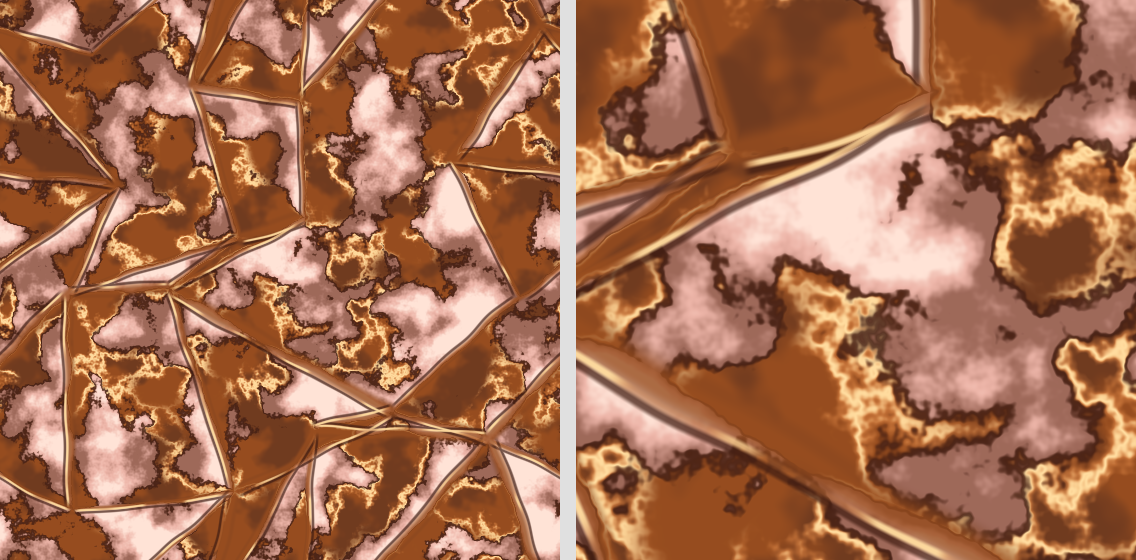
Left: the whole. Right: its middle third, enlarged.
This texture is drawn by a three.js fragment shader. Its source:

```glsl
// Crumpled rose and copper foil: torn brown patches, bright rims and star-shaped creases, tiling.
varying vec2 vUv;

const float CREASE_CELLS = 4.0;

vec2 hash2(vec2 p) {
  vec3 q = fract(p.xyx * vec3(0.1031, 0.1030, 0.0973));
  q += dot(q, q.yzx + 33.33);
  return fract((q.xx + q.yz) * q.zy);
}

float cornerGradient(vec2 cell, vec2 offset, float repeats, float seed) {
  float angle = 6.2832 * hash2(mod(cell, repeats) + seed).x;
  return dot(vec2(cos(angle), sin(angle)), offset);
}

// Gradient noise that wraps after a whole number of repeats
float noise(vec2 uv, float repeats, float seed) {
  vec2 p = uv * repeats;
  vec2 i = floor(p);
  vec2 f = p - i;
  vec2 u = f * f * f * (f * (f * 6.0 - 15.0) + 10.0);
  vec2 e = vec2(1.0, 0.0);
  float low = mix(cornerGradient(i, f, repeats, seed),
                  cornerGradient(i + e, f - e, repeats, seed), u.x);
  float high = mix(cornerGradient(i + e.yx, f - e.yx, repeats, seed),
                   cornerGradient(i + 1.0, f - 1.0, repeats, seed), u.x);
  return mix(low, high, u.y);
}

float fbm(vec2 uv, float repeats, float seed) {
  float sum = 0.0;
  float amplitude = 1.0;
  for (int i = 0; i < 4; i++) {
    sum += amplitude * noise(uv, repeats, seed);
    repeats *= 2.0;
    amplitude *= 0.5;
    seed += 19.0;
  }
  return sum;
}

vec2 meshNode(vec2 cell) {
  return cell + 0.05 + 0.9 * hash2(mod(cell, CREASE_CELLS) + 71.0);
}

// Creases along a jittered triangle mesh: x = height step, y = band, z = bright edge, w = dark edge
vec4 creases(vec2 uv) {
  vec2 p = uv * CREASE_CELLS;
  vec2 home = floor(p);
  vec4 result = vec4(0.0);
  for (int y = -2; y <= 1; y++) {
    for (int x = -2; x <= 1; x++) {
      vec2 cell = home + vec2(float(x), float(y));
      vec2 wrapped = mod(cell, CREASE_CELLS);
      float flip = step(0.5, hash2(wrapped + 131.0).x);
      for (int k = 0; k < 3; k++) {
        vec2 rnd = hash2(wrapped + 37.0 + 23.0 * float(k));
        if (rnd.y < 0.3) continue;
        vec2 start = cell;
        vec2 end = cell + (k == 0 ? vec2(1.0, 0.0) : vec2(0.0, 1.0));
        if (k == 2) {
          start = cell + vec2(flip, 0.0);
          end = cell + vec2(1.0 - flip, 1.0);
        }
        vec2 a = meshNode(start);
        vec2 along = meshNode(end) - a;
        vec2 rel = p - a;
        float t = clamp(dot(rel, along) / dot(along, along), 0.0, 1.0);
        float dist = length(rel - along * t);
        float side = (along.x * rel.y - along.y * rel.x) / length(along);
        float facing = rnd.x > 0.5 ? 1.0 : -1.0;
        // Wedges narrow to nothing at both nodes
        float middle = t * (1.0 - t);
        float wedge = exp(-dist / (0.75 * middle + 0.001));
        result.x += 0.42 * facing * wedge * clamp(side / 0.02, -1.0, 1.0);
        float width = 0.01 + 0.05 * rnd.y * rnd.y;
        float ends = smoothstep(0.0, 0.05, middle);
        result.y = max(result.y, 1.0 - smoothstep(0.2 * width, 1.3 * width, dist));
        float edge = abs(side * facing - 0.7 * width) + step(middle, 0.0);
        result.z = max(result.z, ends * (1.0 - smoothstep(0.002, 0.014, edge)));
        edge = abs(side * facing - 0.7 * width - 0.017) + step(middle, 0.0);
        result.w = max(result.w, ends * (1.0 - smoothstep(0.003, 0.016, edge)));
      }
    }
  }
  return result;
}

void main() {
  vec2 uv = vUv;
  vec2 warp = vec2(noise(uv, 11.0, 11.0), noise(uv, 11.0, 53.0));
  vec2 bent = uv + 0.03 * warp;
  vec4 crease = creases(uv + 0.007 * warp);
  float patchiness = noise(uv, 4.0, 5.0);
  float cloud = fbm(uv, 9.0, 29.0);
  float grain = noise(uv, 128.0, 7.0) + 0.8 * noise(uv, 230.0, 17.0);

  // Foil height: above zero is rose, below zero is bare copper
  float height = 0.01 + (1.0 + 0.8 * patchiness) * fbm(bent, 8.0, 3.0);
  height += 0.25 * noise(uv, 3.0, 61.0) + crease.x + 0.08 * grain;

  vec3 mauve = vec3(0.62, 0.41, 0.35);
  vec3 rose = vec3(0.93, 0.71, 0.66);
  vec3 pale = vec3(1.0, 0.89, 0.84);
  vec3 umber = vec3(0.44, 0.23, 0.12);
  vec3 copper = vec3(0.59, 0.30, 0.12);
  vec3 amber = vec3(0.85, 0.51, 0.26);
  vec3 glint = vec3(1.0, 0.86, 0.62);
  vec3 shadow = vec3(0.25, 0.11, 0.07);

  // Soft clouds on the rose side
  float light = height + 0.55 * cloud;
  vec3 foil = mix(mauve, rose, smoothstep(0.04, 0.34, light));
  foil = mix(foil, pale, smoothstep(0.3, 0.55, light));

  // Mottled copper with glowing contours
  vec3 metal = mix(umber, copper, smoothstep(-0.2, 0.15, cloud - 0.3 * crease.x));
  float lit = smoothstep(-0.12, 0.2, patchiness + 0.7 * warp.x - 0.7 * warp.y);
  float contour = abs(height + 0.13 + 0.3 * noise(bent, 24.0, 41.0));
  metal = mix(metal, amber, lit * (1.0 - smoothstep(0.02, 0.17, contour)));
  metal = mix(metal, glint, lit * (1.0 - smoothstep(0.0, 0.09, contour)));

  vec3 color = mix(metal, foil, smoothstep(-0.02, 0.08, height));
  float rim = 1.0 - smoothstep(0.01, 0.08, abs(height - 0.015));
  color = mix(color, shadow, 0.8 * rim);

  // Crease bands with broken highlights beside dark hairlines
  color = mix(color, mix(umber, copper, crease.y), 0.8 * crease.y);
  float broken = smoothstep(-0.08, 0.2, noise(uv, 14.0, 83.0));
  color = mix(color, shadow, 0.7 * crease.w);
  color = mix(color, mix(amber, glint, broken), (0.25 + 0.7 * broken) * crease.z);

  gl_FragColor = vec4(color, 1.0);
}
```
